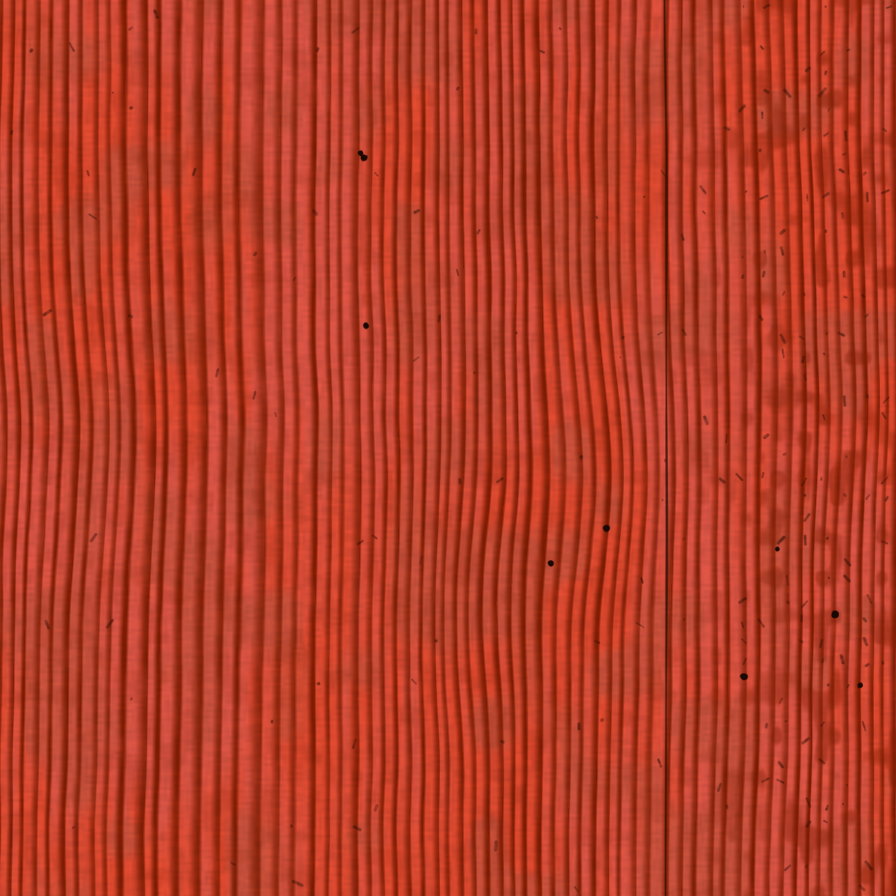
A Shadertoy shader for this texture:

```glsl
#define RINGS 62.0
#define JITTER 0.38
#define BEND 0.016
#define HOLES 9
#define HOLE_RADIUS 0.0042
#define CRACK_X 0.743
#define FLECK_GRID 44.0
#define PINK vec3(0.83, 0.32, 0.26)
#define SCARLET vec3(0.85, 0.28, 0.18)
#define DULL vec3(0.75, 0.31, 0.23)
#define LATE_WOOD vec3(0.49, 0.11, 0.01)
#define SOOT vec3(0.20, 0.06, 0.02)

float hash(vec2 p) {
    return fract(sin(dot(p, vec2(127.1, 311.7))) * 43758.5453);
}

float noise(vec2 p) {
    vec2 i = floor(p), f = fract(p);
    f = f * f * (3.0 - 2.0 * f);
    return mix(mix(hash(i), hash(i + vec2(1, 0)), f.x),
               mix(hash(i + vec2(0, 1)), hash(i + vec2(1, 1)), f.x), f.y);
}

float bump(vec2 p, vec2 center, vec2 size) {
    vec2 d = (p - center) / size;
    return exp(-dot(d, d));
}

// Sideways drift of the grain along the board
float grainX(vec2 p) {
    float shift = bump(p, vec2(0.12, 0.51), vec2(0.12, 0.15))
                + 0.9 * bump(p, vec2(0.68, 0.47), vec2(0.07, 0.13))
                - 0.7 * bump(p, vec2(0.53, 0.32), vec2(0.06, 0.12))
                + 0.6 * bump(p, vec2(0.95, 0.55), vec2(0.08, 0.14));
    float wander = noise(p * vec2(7.0, 4.0)) - 0.5;
    float ripple = noise(p * vec2(14.0, 13.0) + 31.0) - 0.5;
    return p.x - BEND * shift - 0.008 * wander - 0.0025 * ripple;
}

// Ring count from the left edge; wider rings lie in the left third
float ringCoord(float x) {
    float a = 6.2832 * x;
    return RINGS * x + 1.1 * cos(a) + 0.8 * sin(2.0 * a);
}

float ringEdge(float n) { return n + JITTER * hash(vec2(n, 3.0)); }

float lineDepth(float n) { return mix(0.72, 1.0, hash(vec2(n, 8.0))); }

// Short, slightly tilted marks, one at most per cell
float flecks(vec2 p, float px) {
    vec2 q = p * FLECK_GRID, cell = floor(q);
    float dirt = 0.04 + 0.30 * smoothstep(0.74, 0.88, p.x);
    float present = step(hash(cell + 5.0), dirt);
    vec2 center = 0.3 + 0.4 * vec2(hash(cell + 17.0), hash(cell + 29.0));
    vec2 d = fract(q) - center;
    float angle = 2.4 * (hash(cell + 41.0) - 0.5);
    d = mat2(cos(angle), sin(angle), -sin(angle), cos(angle)) * d;
    float halfLength = 0.22 * hash(cell + 53.0);
    d.y -= clamp(d.y, -halfLength, halfLength);
    float width = 0.03 + 0.05 * hash(cell + 61.0);
    float blur = px * FLECK_GRID;
    float ragged = 0.5 + 0.5 * noise(p * 300.0);
    return present * ragged * (1.0 - smoothstep(width - blur, width + blur, length(d)));
}

// Round worm holes, gathered toward the lower right
float holes(vec2 p, float px) {
    float mask = 0.0;
    for (int i = 0; i < HOLES; i++) {
        float k = float(i);
        float spread = hash(vec2(k, 71.0));
        vec2 center = vec2(0.96 - 0.56 * spread * spread,
                           0.20 + 0.25 * hash(vec2(k, 83.0)) + 0.45 * pow(spread, 4.0));
        float radius = HOLE_RADIUS * mix(0.6, 1.0, hash(vec2(k, 97.0)));
        float d = length(p - center) + 0.0016 * (noise(p * 260.0) - 0.5);
        mask = max(mask, 1.0 - smoothstep(radius - px, radius + px, d));
    }
    return mask;
}

void mainImage(out vec4 fragColor, in vec2 fragCoord) {
    vec2 p = fragCoord / iResolution.xy;
    float px = 1.0 / iResolution.y;

    // Locate the ring and the position across it
    float u = ringCoord(grainX(p));
    float n = floor(u);
    if (u < ringEdge(n)) n -= 1.0;
    float left = ringEdge(n), right = ringEdge(n + 1.0);
    float f = (u - left) / (right - left);

    // Slow darkening to the right, quick return after the line
    float start = mix(0.38, 0.58, hash(vec2(n, 12.0)));
    float late = max(lineDepth(n) * (1.0 - smoothstep(0.0, 0.2, f)),
                     lineDepth(n + 1.0) * smoothstep(start, 0.98, f));
    late *= 0.85 + 0.3 * noise(vec2(n * 3.7, p.y * 30.0));

    // Faded and saturated patches of paint
    float patchTone = noise(p * vec2(9.0, 5.0) + 7.0);
    float streak = noise(vec2(u * 1.3, p.y * 9.0));
    vec3 color = mix(PINK, SCARLET, smoothstep(0.35, 0.75, 0.6 * patchTone + 0.4 * streak));
    color = mix(color, DULL, 0.8 * smoothstep(0.5, 0.8, noise(p * vec2(22.0, 16.0) + 50.0)));
    color = mix(color, LATE_WOOD, clamp(late, 0.0, 1.0));

    // Fine fibres, cross hatching and grime
    float fibre = noise(p * vec2(330.0, 60.0)) - 0.5;
    float hatch = noise(p * vec2(90.0, 300.0)) - 0.5;
    color *= 1.0 + 0.07 * fibre + 0.08 * hatch;
    float grime = smoothstep(0.55, 0.85, noise(p * vec2(60.0, 45.0)));
    grime *= 0.12 + 0.3 * smoothstep(0.74, 0.9, p.x);
    color = mix(color, LATE_WOOD, grime);

    // Long drying crack
    float crackX = CRACK_X + 0.003 * (noise(vec2(2.0, p.y * 5.0)) - 0.5);
    float crackWidth = 0.0007 + 0.0008 * noise(vec2(9.0, p.y * 14.0));
    float crack = 1.0 - smoothstep(crackWidth - px, crackWidth + px, abs(p.x - crackX));
    color = mix(color, SOOT, 0.85 * crack);

    color = mix(color, SOOT, 0.65 * flecks(p, px));
    color = mix(color, SOOT * 0.5, holes(p, px));
    fragColor = vec4(color, 1.0);
}
```
